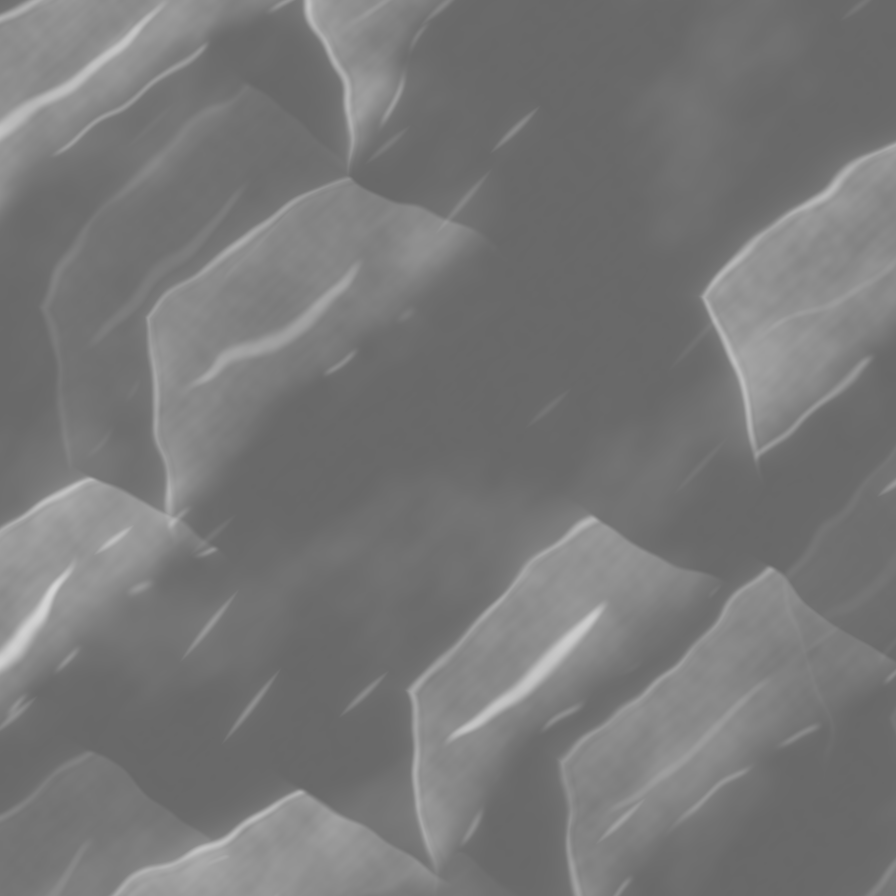
Reproduce this texture procedurally as a three.js fragment shader.

```glsl
varying vec2 vUv;

const float GRAIN_ANGLE = 0.76;
const float BASE_GREY = 0.41;
const float CLOUD_GAIN = 0.06;
const float PLATE_GAIN = 0.155;
const float RIM_GAIN = 0.13;
const float RIDGE_GAIN = 0.24;
const float FLECK_GAIN = 0.11;
const float STREAK_GAIN = 0.12;
const float SCRATCH_GAIN = 0.022;
const float WARP = 0.03;
const float KINK = 0.009;
const vec2 PLATE_CELL = vec2(0.5, 0.2);
const vec2 STREAK_CELL = vec2(0.18, 0.08);
const vec2 GRID_SHIFT = vec2(0.13, 0.07);
const vec2 FRONT_NORMAL = vec2(0.97, 0.24);

vec2 hash2(vec2 p) {
  vec3 h = fract(p.xyx * vec3(0.1031, 0.103, 0.0973));
  h += dot(h, h.yzx + 33.33);
  return fract((h.xx + h.yz) * h.zy);
}

vec2 gradient(vec2 cell) {
  float a = 6.2832 * hash2(cell).x;
  return vec2(cos(a), sin(a));
}

float noise(vec2 p) {
  vec2 i = floor(p), f = fract(p);
  vec2 u = f * f * f * (f * (f * 6.0 - 15.0) + 10.0);
  vec2 e = vec2(1.0, 0.0);
  float low = mix(dot(gradient(i), f), dot(gradient(i + e), f - e), u.x);
  float high = mix(dot(gradient(i + e.yx), f - e.yx), dot(gradient(i + 1.0), f - 1.0), u.x);
  return mix(low, high, u.y);
}

float fbm(vec2 p) {
  float sum = 0.0, gain = 1.0;
  for (int i = 0; i < 4; i++) {
    sum += gain * noise(p);
    p = p * 2.03 + 17.3;
    gain *= 0.5;
  }
  return sum;
}

// Returns the raised fill in x and the bright edges in y.
vec2 plate(vec2 q, vec2 cell, float wear) {
  vec2 size = hash2(cell + 31.7);
  vec2 look = hash2(cell + 57.1);
  vec2 halfSize = vec2(mix(0.19, 0.28, size.x), mix(0.06, 0.09, size.y));
  float strength = smoothstep(0.2, 0.6, look.x);
  q.y += 0.45 * q.x * q.x + 0.25 * (size.y - 0.5) * q.x;

  vec2 backNormal = normalize(mix(vec2(-0.75, 0.65), vec2(-0.95, 0.3), size.x));
  float top = q.y - halfSize.y;
  float back = dot(q, backNormal) - halfSize.x * 0.8;
  float front = dot(q, FRONT_NORMAL) - halfSize.x * 0.9;
  float foot = q.y + halfSize.y;
  float edge = max(top, back);
  float ends = smoothstep(0.004, -0.004, front);
  float inside = smoothstep(0.005, -0.005, edge) * ends;
  float fill = inside * smoothstep(-0.012, 0.035, foot) * (0.62 + 0.38 * exp(min(edge, 0.0) / 0.07));

  // Rim with an uneven core, a soft halo and a thin dark crease
  float rimWidth = 0.0035 + 0.004 * smoothstep(0.0, 0.5, wear);
  float core = smoothstep(rimWidth, 0.0, abs(edge + 0.003));
  float halo = exp(-abs(edge) / (edge > 0.0 ? 0.014 : 0.02));
  float crease = exp(-pow((edge + 0.011) / 0.0025, 2.0));
  float rim = (core * (0.35 + 0.8 * wear) + 0.5 * halo - 0.15 * crease)
    * ends * smoothstep(-0.03, 0.03, foot);

  // Inner ridge that swells into a lens, and flecks along the lower fault
  float along = (q.x + 0.03) / (halfSize.x * 0.65);
  float taper = max(1.0 - along * along, 0.0);
  float across = q.y + halfSize.y * 0.3 - 1.1 * q.x * q.x;
  float ridgeWidth = 0.003 + 0.013 * taper * taper * look.y;
  float ridge = smoothstep(ridgeWidth + 0.003, ridgeWidth * 0.2, abs(across));
  ridge = (ridge + 0.4 * exp(-abs(across) / 0.02)) * smoothstep(0.0, 0.5, taper) * inside;
  float fleck = smoothstep(0.006, 0.0, abs(foot)) + 0.4 * exp(-abs(foot) / 0.012);
  fleck *= smoothstep(0.25, 0.5, wear) * inside;
  float glow = rim * RIM_GAIN + ridge * RIDGE_GAIN * look.y + fleck * FLECK_GAIN;
  return strength * vec2(fill * PLATE_GAIN, glow);
}

float streak(vec2 q, vec2 cell) {
  vec2 look = hash2(cell + 83.9);
  q.y -= q.x * 0.3 * (look.y - 0.5);
  float along = q.x / mix(0.025, 0.055, look.y);
  float taper = max(1.0 - along * along, 0.0);
  float lens = smoothstep(0.0055 * taper + 0.001, 0.0, abs(q.y));
  return smoothstep(0.66, 0.95, look.x) * taper * (lens + 0.35 * exp(-abs(q.y) / 0.01));
}

void main() {
  float c = cos(GRAIN_ANGLE), s = sin(GRAIN_ANGLE);
  vec2 p = vec2(c * vUv.x + s * vUv.y, c * vUv.y - s * vUv.x) + GRID_SHIFT;
  vec2 bent = p + WARP * vec2(noise(p * 7.0), noise(p * 6.0 + 41.0));
  bent += KINK * vec2(noise(p * 21.0 + 7.0), noise(p * 19.0 + 63.0));
  float wear = noise(p * vec2(13.0, 9.0) + 5.0) + 0.25;

  // Plates and streaks from jittered grids
  vec2 raised = vec2(0.0);
  float glints = 0.0;
  for (int k = 0; k < 9; k++) {
    vec2 offset = vec2(mod(float(k), 3.0), floor(float(k) / 3.0)) - 1.0;
    vec2 cell = floor(bent / PLATE_CELL) + offset;
    vec2 center = (cell + 0.5 + 0.4 * (hash2(cell) - 0.5)) * PLATE_CELL;
    raised = max(raised, plate(bent - center, cell, wear));
    cell = floor(p / STREAK_CELL) + offset;
    center = (cell + 0.5 + 0.7 * (hash2(cell + 9.0) - 0.5)) * STREAK_CELL;
    glints = max(glints, streak(p - center, cell));
  }

  // Smoky ground and faint scratches on raised areas
  float cloud = smoothstep(-0.15, 0.7, fbm(p * vec2(3.2, 5.5) + 3.0));
  float scratch = noise(p * vec2(25.0, 110.0)) + noise(p * vec2(70.0, 35.0));
  float mottle = 1.0 + 0.5 * fbm(p * vec2(7.0, 12.0) + 23.0);
  float grey = BASE_GREY + CLOUD_GAIN * cloud + raised.x * mottle + raised.y;
  grey += SCRATCH_GAIN * scratch * (raised.x / PLATE_GAIN + 0.12) + STREAK_GAIN * glints;
  gl_FragColor = vec4(vec3(clamp(grey, 0.39, 0.83)), 1.0);
}
```
